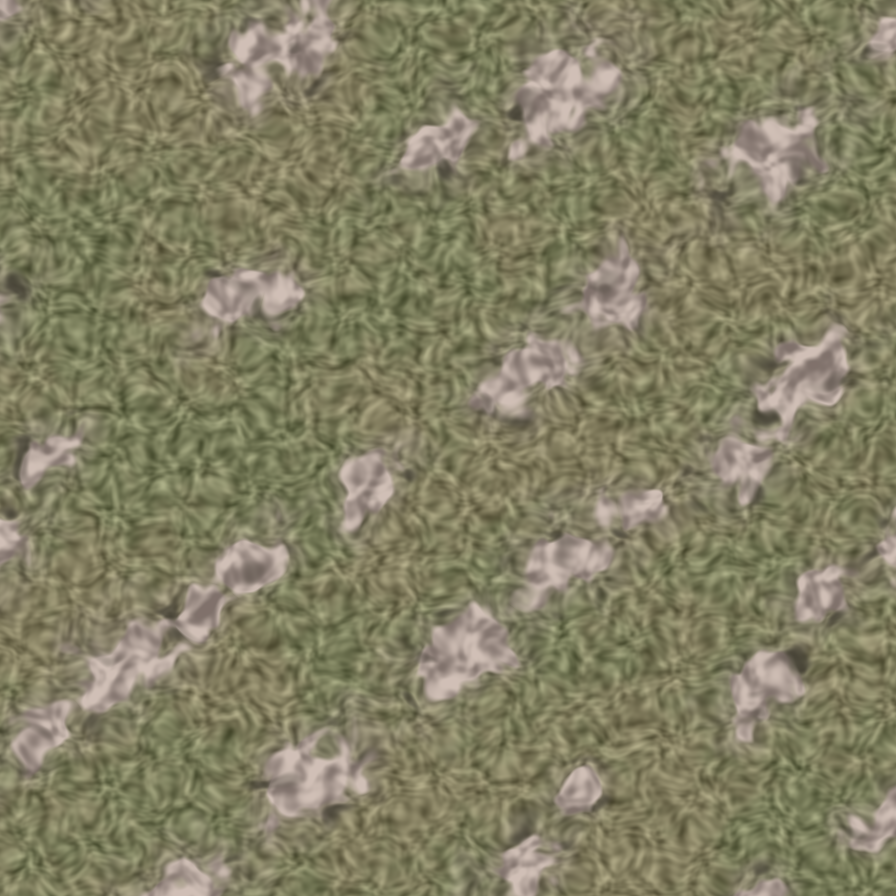
This texture is drawn by a WebGL 1 fragment shader. Its source:

```glsl
precision highp float;
// Worn turf: fine blurry grass with ragged patches of pale bare soil.
// Patches are jittered ellipses strung along diagonal rows, their edges torn
// by gradient noise; the blades and clods are warped gradient noise too.

uniform vec2 u_resolution;

#define ROW_DIRECTION vec2(0.78, 0.626)
#define ROW_SPACING 0.22
#define PATCH_SPACING 0.115
#define PATCH_CHANCE 0.66
#define PATCH_SIZE 0.054
#define EDGE_TEAR 0.95
#define BLADE_FREQUENCY vec2(74.0, 58.0)
#define BLADE_CONTRAST 0.23
#define CLOD_FREQUENCY vec2(30.0, 50.0)
#define SHADOW_STRENGTH 0.75

const vec3 GRASS_GREEN = vec3(0.463, 0.480, 0.345);
const vec3 GRASS_STRAW = vec3(0.515, 0.492, 0.372);
const vec3 GRASS_WORN = vec3(0.540, 0.505, 0.440);
const vec3 SOIL_DARK = vec3(0.500, 0.445, 0.420);
const vec3 SOIL_LIGHT = vec3(0.815, 0.750, 0.712);
const vec3 SHADOW = vec3(0.245, 0.230, 0.190);

vec2 hash2(vec2 cell) {
  vec2 h = vec2(dot(cell, vec2(127.1, 311.7)), dot(cell, vec2(269.5, 183.3)));
  return fract(sin(h) * 43758.5453);
}

float gradientDot(vec2 cell, vec2 offset) {
  float angle = 6.2832 * hash2(cell).x;
  return dot(vec2(cos(angle), sin(angle)), offset);
}

// Gradient noise, roughly -0.7 to 0.7
float noise(vec2 p) {
  vec2 i = floor(p);
  vec2 f = p - i;
  vec2 w = f * f * f * (f * (f * 6.0 - 15.0) + 10.0);
  vec2 e = vec2(1.0, 0.0);
  float low = mix(gradientDot(i, f), gradientDot(i + e, f - e), w.x);
  float high = mix(gradientDot(i + e.yx, f - e.yx),
                   gradientDot(i + 1.0, f - 1.0), w.x);
  return mix(low, high, w.y);
}

// Patch height: 1 at a centre, 0 on its outline, negative outside.
// The x axis of p runs along the rows.
float patchField(vec2 p) {
  float field = -3.0;
  float nearRow = floor(p.y / ROW_SPACING);
  for (int j = -1; j <= 1; j++) {
    float row = nearRow + float(j);
    float shift = hash2(vec2(row, 7.0)).x;
    float nearCell = floor(p.x / PATCH_SPACING + shift);
    for (int i = -2; i <= 2; i++) {
      vec2 cell = vec2(nearCell + float(i), row);
      vec2 jitter = hash2(cell + 31.0) - 0.5;
      vec2 traits = hash2(cell + 73.0);
      vec2 center = (cell + 0.5 + jitter * vec2(0.6, 0.3) - vec2(shift, 0.0))
                  * vec2(PATCH_SPACING, ROW_SPACING);
      vec2 radii = PATCH_SIZE * mix(0.6, 1.3, traits.y) * vec2(1.0, 0.64);
      float height = 1.0 - length((p - center) / radii);
      field = max(field, traits.x < PATCH_CHANCE ? height : -3.0);
    }
  }
  return field;
}

void main() {
  vec2 uv = gl_FragCoord.xy / min(u_resolution.x, u_resolution.y);
  vec2 across = vec2(-ROW_DIRECTION.y, ROW_DIRECTION.x);
  vec2 rowPos = vec2(dot(uv, ROW_DIRECTION), dot(uv, across));

  // Gentle warp that curls blades and clods
  vec2 curl = vec2(noise(uv * 24.0 + 5.0), noise(uv * 24.0 + 47.0));
  vec2 bent = uv + 0.014 * curl;

  // Grass: broad hue drift and two sizes of blades
  float drift = noise(uv * 5.0 + 13.0) + 0.6 * noise(uv * 15.0 + 29.0);
  float blades = noise(bent * BLADE_FREQUENCY)
               + 0.7 * noise(bent * BLADE_FREQUENCY.yx * 1.75 + 61.0);
  float hue = smoothstep(-0.45, 0.45, drift + 0.35 * noise(uv * 45.0));
  vec3 grass = mix(GRASS_GREEN, GRASS_STRAW, hue);

  // Torn outline of the bare patches, with worn grass around them
  float field = patchField(rowPos + 0.01 * curl);
  float tear = noise(uv * 21.0 + 83.0) + 0.65 * noise(bent * 48.0 + 19.0);
  float torn = field + EDGE_TEAR * tear;
  float bare = smoothstep(-0.08, 0.32, torn);
  float worn = smoothstep(-1.1, 0.1, torn);
  grass = mix(grass, GRASS_WORN, 0.55 * worn);
  grass += BLADE_CONTRAST * blades * vec3(1.0, 0.98, 0.88);

  // Soil: elongated clods with fine crumbs
  vec2 clodPos = rowPos + 0.014 * curl;
  float clods = noise(clodPos * CLOD_FREQUENCY + 11.0)
              + 0.55 * noise(bent * 82.0 + 37.0);
  vec3 soil = mix(SOIL_DARK, SOIL_LIGHT, smoothstep(-0.62, 0.45, clods));
  vec3 color = mix(grass, soil, bare);

  // Dark hollows, mostly beside the patches
  float hollow = smoothstep(0.22, 0.48, noise(bent * vec2(23.0, 36.0) + 97.0));
  float fringe = smoothstep(-0.8, -0.05, field) * (1.0 - 0.6 * bare);
  color = mix(color, SHADOW, SHADOW_STRENGTH * hollow * fringe);

  gl_FragColor = vec4(clamp(color, 0.0, 1.0), 1.0);
}
```
